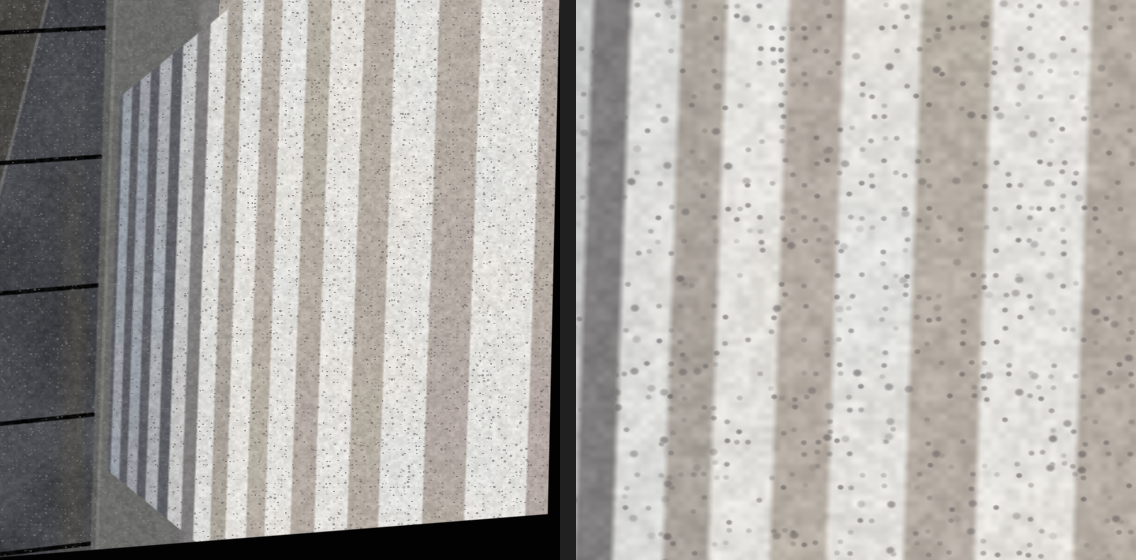
Left: the whole. Right: its middle third, enlarged.
This texture is drawn by a Shadertoy shader. Its source:

```glsl
// Draws a tilted speckled slab with ten widening pale stripes beside dark jointed paving.

const float SOFT = 0.0028;                 // edge softness in canvas units
const vec3 BLACK  = vec3(0.008);
const vec3 WHITE  = vec3(0.885, 0.88, 0.865);
const vec3 SLATE  = vec3(0.60, 0.62, 0.65);
const vec3 MAUVE  = vec3(0.70, 0.655, 0.64);
const vec3 OLIVE  = vec3(0.715, 0.695, 0.64);
const vec3 SHADE  = vec3(0.36, 0.365, 0.39);
const vec3 GRAVEL = vec3(0.42, 0.42, 0.415);
const vec3 PAVING = vec3(0.265, 0.27, 0.29);
const vec3 MOSS   = vec3(0.33, 0.32, 0.29);

float hash(vec2 p) {
    vec3 q = fract(vec3(p.xyx) * 0.1031);
    q += dot(q, q.yzx + 33.33);
    return fract((q.x + q.y) * q.z);
}

float noise(vec2 p) {
    vec2 i = floor(p), f = fract(p);
    f = f * f * (3.0 - 2.0 * f);
    float low  = mix(hash(i), hash(i + vec2(1, 0)), f.x);
    float high = mix(hash(i + vec2(0, 1)), hash(i + vec2(1, 1)), f.x);
    return mix(low, high, f.y);
}

// 1 where d is positive, with a soft edge
float cover(float d, float soft) {
    return smoothstep(-soft, soft, d);
}

// Thin line of given half width around d = 0
float line(float d, float halfWidth) {
    return cover(halfWidth - abs(d), SOFT * 0.7);
}

// Randomly placed small dots, at most one per cell
float flecks(vec2 p, float cells, float density) {
    vec2 id = floor(p * cells);
    vec2 centre = 0.3 + 0.4 * vec2(hash(id + 7.1), hash(id + 19.7));
    float d = length((fract(p * cells) - centre) * vec2(1.0, 1.2));
    float strength = 0.3 + 0.7 * hash(id + 41.3);
    return step(hash(id), density) * strength * smoothstep(0.38, 0.12, d);
}

// Stripes numbered from zero, their spacing growing in perspective
vec3 stripedSlab(vec2 p) {
    const float PITCH = 0.0287, GROWTH = 0.0688, DUTY = 0.55;
    float down = 1.0 - p.y;
    float d = p.x - 0.034 * (p.y - 0.479) - 0.2161;
    float depth = PITCH + GROWTH * d;
    float s = d / depth;
    float soft = SOFT * PITCH / (depth * depth);
    float stripeId = floor(s + 0.5), gapId = floor(s);

    float tint = 0.55 * hash(vec2(gapId, 3.0)) + 0.6 * noise(p * vec2(5.0, 4.0) + gapId * 7.0) - 0.1;
    vec3 gap = mix(SHADE, mix(MAUVE, OLIVE, tint), smoothstep(1.8, 4.6, gapId));
    vec3 stripe = mix(SLATE, WHITE, smoothstep(1.0, 4.6, stripeId));
    stripe += 0.02 * (noise(p * 6.0 + stripeId) - 0.5) * vec3(1.0, 0.2, -0.6);

    float inside = cover(down - 0.169 + 0.81 * (p.x - 0.219), SOFT)
                 * cover(0.846 + 0.82 * (p.x - 0.2) - down, SOFT)
                 * cover(s + 0.5, soft);
    float band = cover(0.5 * DUTY - abs(s - stripeId), soft);
    vec3 surround = mix(GRAVEL, gap, smoothstep(3.1, 3.6, s));
    return mix(surround, mix(gap, stripe, band), inside);
}

// Dark slabs with black cross joints and pale seams
vec3 paving(vec2 p) {
    float down = 1.0 - p.y;
    float border = p.x - 0.19 + 0.029 * down;
    float seam = p.x - 0.085 + 0.25 * down;
    vec3 col = PAVING * (0.82 + 0.36 * noise(p * 9.0));
    float stain = smoothstep(0.45, 0.85, noise(p * vec2(16.0, 5.0) + 3.0));
    col = mix(col, MOSS, 0.7 * stain * smoothstep(-0.09, -0.02, border));
    col = mix(col, MOSS * 0.85, 0.7 * cover(-seam, SOFT));
    col = mix(col, vec3(0.47), 0.65 * line(seam, 0.003));
    col = mix(col, GRAVEL * 0.9, cover(border, SOFT));

    float row = (down - 0.0586 + p.x * (0.045 + 0.075 * down)) / 0.2328;
    float joint = line((row - floor(row + 0.5)) * 0.2328, 0.0038);
    joint *= cover(-border, SOFT) * step(-0.5, row);
    return mix(col, BLACK + 0.02, joint);
}

void mainImage(out vec4 fragColor, in vec2 fragCoord) {
    vec2 p = fragCoord / iResolution.xy;
    float down = 1.0 - p.y;

    // Base surfaces and the kerb between them
    float kerb = p.x - 0.206 + 0.034 * down;
    vec3 col = mix(paving(p), stripedSlab(p), cover(kerb, SOFT));
    col = mix(col, vec3(0.52, 0.52, 0.50), 0.55 * line(kerb, 0.003));

    // Grain, then dark flecks on light stone and light flecks on dark
    float light = smoothstep(0.4, 0.65, col.g);
    float grain = noise(p * vec2(230.0, 270.0)) + noise(p * 120.0 + 9.0) - 1.0;
    col += grain * mix(0.05, 0.07, light);
    float spots = max(flecks(p, 150.0, 0.22), flecks(p + 0.37, 105.0, 0.10));
    col = mix(col, mix(vec3(0.58), vec3(0.38, 0.36, 0.36), light), spots * mix(0.4, 0.6, light));

    // Black surround beyond the right and lower edges
    float slab = cover(0.999 - 0.0227 * down - p.x, SOFT * 0.6)
               * cover(p.y - 0.005 - 0.0787 * p.x, SOFT * 0.6);
    fragColor = vec4(mix(BLACK, clamp(col, 0.0, 1.0), slab), 1.0);
}
```
